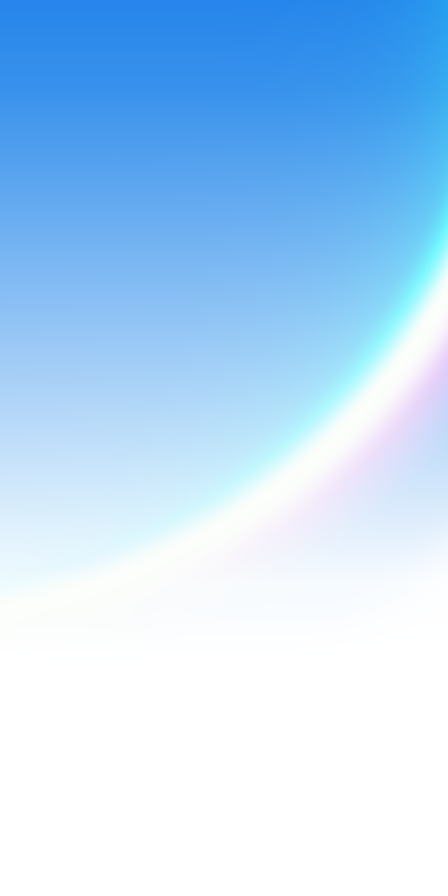
Give the GLSL for this background, as a WebGL 1 fragment shader.

```glsl
precision highp float;

uniform vec2 u_resolution;

const vec3 ZENITH = vec3(0.15, 0.52, 0.92);
const vec3 AZURE = vec3(0.22, 0.57, 0.925);
const vec3 HAZE = vec3(0.965, 0.982, 0.998);
const vec3 WHITE = vec3(1.0);
const vec3 ARC_LIGHT = vec3(0.985, 0.995, 0.985);

const vec2 ARC_CENTER = vec2(-0.133, 1.029);
const float ARC_RADIUS = 0.721;
const float OUTER_RADIUS = 0.94;

float ramp(float start, float end, float x) {
  return clamp((x - start) / (end - start), 0.0, 1.0);
}

float bell(float x, float center, float width) {
  float t = (x - center) / width;
  return exp(-t * t);
}

// Vertical sky gradient; depth runs from 0 at the top to 1 at the bottom.
vec3 skyColor(float depth) {
  vec3 color = mix(ZENITH, AZURE, ramp(0.0, 0.1, depth));
  color = mix(color, HAZE, ramp(0.1, 0.65, depth));
  return mix(color, WHITE, smoothstep(0.64, 0.77, depth));
}

// Cyan light that gathers along the inner side of the arc.
vec3 addInnerGlow(vec3 color, float d) {
  float wide = exp(min(d, 0.0) / 0.058);
  float rim = 0.4 * bell(d, -0.025, 0.016);
  float amount = min(wide + rim, 1.0) * (1.0 - smoothstep(-0.01, 0.045, d));
  vec3 cyan = vec3(color.r * 0.96, 0.97, 0.995);
  return mix(color, max(cyan, color * vec3(0.96, 1.0, 1.0)), amount);
}

// White band; green fades sooner than red and blue, leaving a pink fringe.
vec3 addArc(vec3 color, float d) {
  float rise = smoothstep(-0.034, 0.002, d);
  float warmFall = 1.0 - smoothstep(0.012, 0.112, d);
  float greenFall = 1.0 - smoothstep(0.004, 0.052, d);
  vec3 light = rise * vec3(warmFall, greenFall, warmFall);
  return mix(color, ARC_LIGHT, light);
}

// Faint second edge that whitens the lower right.
vec3 addOuterArc(vec3 color, float radius) {
  float amount = smoothstep(OUTER_RADIUS - 0.08, OUTER_RADIUS + 0.01, radius);
  return mix(color, WHITE, 0.8 * amount);
}

void main() {
  vec2 uv = gl_FragCoord.xy / u_resolution;
  vec2 point = uv * vec2(0.5, 1.0);
  float radius = distance(point, ARC_CENTER);
  float d = radius - ARC_RADIUS;

  vec3 color = skyColor(1.0 - uv.y);
  color = addInnerGlow(color, d);
  color = addArc(color, d);
  color = addOuterArc(color, radius);

  // Clear the lower part of the canvas to white.
  color = mix(color, WHITE, smoothstep(0.68, 0.77, 1.0 - uv.y));
  gl_FragColor = vec4(color, 1.0);
}
```
